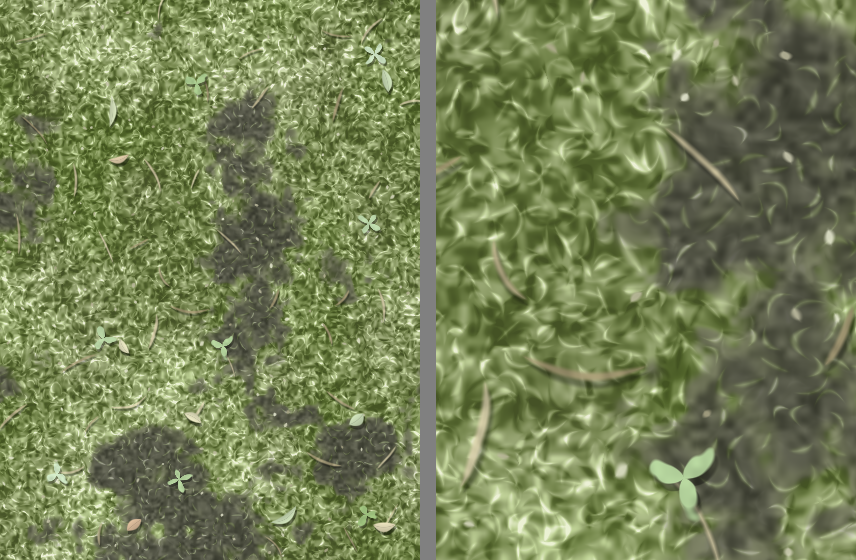
Left: the whole. Right: its middle third, enlarged.
This texture is drawn by a WebGL 2 fragment shader. Its source:

```glsl
#version 300 es
precision highp float;

uniform vec2 u_resolution;
out vec4 fragColor;

vec4 hash4(vec2 p) {
    vec4 q = fract(p.xyxy * vec4(0.1031, 0.1030, 0.0973, 0.1099));
    q += dot(q, q.wzxy + 33.33);
    return fract((q.xxyz + q.yzzw) * q.zywx);
}

float noise(vec2 p) {
    vec2 i = floor(p), f = fract(p);
    f = f * f * (3.0 - 2.0 * f);
    return mix(mix(hash4(i).x, hash4(i + vec2(1, 0)).x, f.x),
               mix(hash4(i + vec2(0, 1)).x, hash4(i + vec2(1, 1)).x, f.x), f.y);
}

mat2 rotation(float a) {
    return mat2(cos(a), sin(a), -sin(a), cos(a));
}

// Curved, tapered shapes, one per cell; size is half length and half width in cells.
// Returns coverage, a random shade and the position across the shape.
vec3 scatter(vec2 p, float cells, vec2 size, float taper, float bend, float density, float seed) {
    p *= cells;
    float soft = 0.0022 * cells;
    vec3 found = vec3(0);
    for (int y = -1; y <= 1; y++)
    for (int x = -1; x <= 1; x++) {
        vec2 cell = floor(p) + vec2(x, y);
        vec4 r = hash4(cell + seed), s = hash4(cell + seed + 71.7);
        if (r.z > density) continue;
        vec2 q = rotation(6.2832 * r.w) * (p - cell - 0.15 - 0.7 * r.xy);
        vec2 extent = size * (0.6 + 0.6 * s.xy);
        float u = q.x / extent.x;
        q.y += bend * (s.z - 0.5) * extent.x * (u * u - 0.4);
        float thickness = extent.y * (1.0 - pow(min(abs(u), 1.0), taper));
        float cover = smoothstep(soft, -soft, abs(q.y) - thickness)
                    * smoothstep(1.0 + soft / extent.x, 1.0 - soft / extent.x, abs(u));
        if (cover > found.x) found = vec3(cover, s.w, q.y / extent.y);
    }
    return found;
}

// Small plants with a few rounded lobes
vec2 sprigs(vec2 p) {
    p *= 3.0;
    vec2 cell = floor(p);
    vec4 r = hash4(cell + 413.0);
    vec2 q = p - cell - 0.25 - 0.5 * r.xy;
    float angle = atan(q.y, q.x) + 6.2832 * r.w;
    float lobes = 3.0 + floor(2.0 * fract(r.w * 17.0));
    float edge = 0.085 * (0.55 + 0.45 * cos(angle * lobes)) * (0.75 + 0.5 * noise(q * 30.0 + cell));
    return vec2(smoothstep(0.008, -0.008, length(q) - edge) * step(r.z, 0.35), r.w);
}

// Moss colours from shade to glint
vec3 mossColor(float tone) {
    vec3 c = mix(vec3(0.27, 0.32, 0.15), vec3(0.33, 0.39, 0.19), clamp((tone + 2.2) / 0.9, 0.0, 1.0));
    c = mix(c, vec3(0.47, 0.53, 0.32), clamp((tone + 1.3) / 0.95, 0.0, 1.0));
    c = mix(c, vec3(0.60, 0.65, 0.46), clamp((tone + 0.35) / 0.95, 0.0, 1.0));
    c = mix(c, vec3(0.76, 0.82, 0.61), clamp((tone - 0.6) / 0.9, 0.0, 1.0));
    return mix(c, vec3(0.93, 0.94, 0.85), clamp((tone - 1.5) / 0.9, 0.0, 1.0));
}

void main() {
    vec2 p = gl_FragCoord.xy / u_resolution.x;
    vec2 warp = vec2(noise(p * 28.0), noise(p * 28.0 + 57.0)) - 0.5;
    vec2 w = p + 0.012 * warp;

    // Moss tone with light and dark strands
    float coarse = noise(p * 5.0 + 9.0);
    float fine = noise(w * 130.0);
    float tone = -0.25 + 1.6 * (coarse - 0.5) + 2.0 * (noise(w * 55.0 + 31.0) - 0.5) + 2.6 * (fine - 0.5);
    vec3 lower = scatter(w, 58.0, vec2(0.60, 0.13), 2.0, 1.4, 0.8, 11.0);
    vec3 upper = scatter(w, 44.0, vec2(0.50, 0.09), 2.0, 1.6, 0.8, 137.0);
    vec3 gaps = scatter(w, 50.0, vec2(0.50, 0.14), 2.0, 1.2, 0.8, 271.0);
    tone += lower.x * (0.6 + 1.2 * lower.y) - 1.1 * gaps.x + upper.x * (0.5 + 1.4 * upper.y);
    vec3 color = mossColor(tone);
    color += vec3(-0.015, 0.015, -0.04) * (noise(p * 9.0 + 80.0) - 0.2);

    // Bare soil with ragged borders
    vec2 ground = p * vec2(1.0, 1.3);
    float bare = 0.5 * noise(ground * 4.0 + 3.7) + 0.3 * noise(ground * 11.0 + 19.0) + 0.2 * noise(w * 42.0);
    float soil = smoothstep(0.58, 0.67, bare + 0.05 * (fine - 0.5)) * (1.0 - 0.45 * upper.x);
    vec3 earth = vec3(0.36, 0.37, 0.29) * (0.68 + 0.5 * fine + 0.2 * noise(w * 60.0 + 5.0));
    earth = mix(earth, earth * vec3(0.80, 0.78, 0.86), smoothstep(0.65, 0.75, bare));
    color = mix(color, earth, 0.9 * soil);

    // Crumbs and pebbles
    vec3 crumbs = scatter(w, 24.0, vec2(0.13, 0.08), 2.0, 0.3, 0.2, 503.0);
    color = mix(color, mix(vec3(0.66, 0.64, 0.52), vec3(0.93, 0.94, 0.85), crumbs.y), 0.85 * crumbs.x);

    // Dry twigs
    vec2 kinked = p + 0.004 * warp;
    vec3 twigShade = scatter(kinked + vec2(-0.002, 0.005), 7.0, vec2(0.28, 0.024), 4.0, 0.6, 0.5, 607.0);
    vec3 twigs = scatter(kinked, 7.0, vec2(0.28, 0.020), 4.0, 0.6, 0.5, 607.0);
    color *= 1.0 - 0.3 * twigShade.x;
    vec3 bark = mix(vec3(0.62, 0.57, 0.43), vec3(0.87, 0.84, 0.70), twigs.y);
    color = mix(color, bark * (0.85 + 0.25 * fine), 0.9 * twigs.x);

    // Fallen leaves with a shadow and a midrib
    vec3 leafShade = scatter(p + vec2(-0.003, 0.007), 5.0, vec2(0.16, 0.065), 2.0, 0.7, 0.32, 811.0);
    vec3 leaves = scatter(p + 0.003 * warp, 5.0, vec2(0.16, 0.060), 2.0, 0.7, 0.32, 811.0);
    color *= 1.0 - 0.4 * leafShade.x;
    vec3 blade = mix(vec3(0.82, 0.66, 0.54), vec3(0.89, 0.88, 0.74), smoothstep(0.2, 0.5, leaves.y));
    blade = mix(blade, vec3(0.78, 0.85, 0.70), smoothstep(0.7, 0.85, leaves.y));
    blade *= 0.97 + 0.10 * leaves.z - 0.10 * smoothstep(0.15, 0.0, abs(leaves.z));
    color = mix(color, blade, leaves.x);

    vec2 plant = sprigs(p);
    color *= 1.0 - 0.35 * sprigs(p + vec2(-0.003, 0.006)).x;
    vec3 lobe = mix(vec3(0.60, 0.74, 0.47), vec3(0.80, 0.89, 0.76), fract(plant.y * 7.0));
    color = mix(color, lobe * (0.92 + 0.14 * fine), plant.x);

    fragColor = vec4(color, 1.0);
}
```
